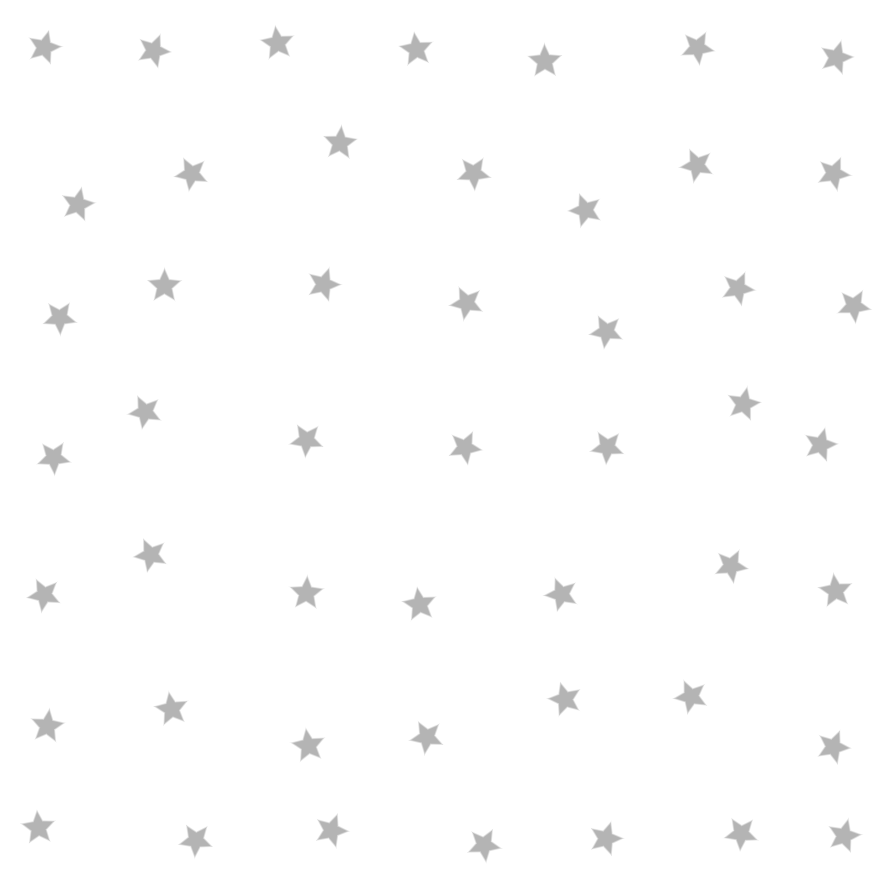
This pattern is drawn by a WebGL 2 fragment shader. Its source:

```glsl
#version 300 es
precision highp float;
// Small grey five-pointed stars scattered evenly over a white ground.
// A loose 7 x 7 lattice is bent by layered sines and jittered by a hash;
// each star is a signed distance shape with its own tilt.

uniform vec2 u_resolution;
out vec4 fragColor;

const float PI = 3.14159265;
const int GRID = 7;
const float MARGIN = 0.042;       // nearest a star centre comes to the border
const float STAR_RADIUS = 0.0190;
const float NOTCH_RATIO = 0.47;   // inner radius over outer radius
const float EDGE = 0.0014;        // half width of the soft outline
const vec3 PAPER = vec3(1.0);
const vec3 STAR_GREY = vec3(0.705);

vec2 hash22(vec2 p) {
    vec2 mixed = vec2(dot(p, vec2(127.1, 311.7)), dot(p, vec2(269.5, 183.3)));
    return fract(sin(mixed) * 43758.545);
}

// Neighbouring stars drift together, which keeps their gaps even.
vec2 layeredSines(vec2 id) {
    return vec2(sin(id.y * 1.5 + id.x * 0.6) + 0.5 * sin(id.y * 2.7 + 1.0),
                sin(id.x * 1.7 - id.y * 0.5 + 0.8) + 0.5 * sin(id.x * 2.9));
}

// Reflects a position back inside the margins.
vec2 keepInside(vec2 p, float margin) {
    p = margin + abs(p - margin);
    return 1.0 - margin - abs(1.0 - margin - p);
}

vec2 starCentre(vec2 id, float margin) {
    vec2 home = mix(vec2(margin), vec2(1.0 - margin), id / float(GRID - 1));
    vec2 jitter = (hash22(id + 3.0) - 0.5) * 0.036;
    return keepInside(home + 0.024 * layeredSines(id) + jitter, margin);
}

mat2 rotation(float angle) {
    float c = cos(angle), s = sin(angle);
    return mat2(c, s, -s, c);
}

// Folds the plane into half an arm, then measures to its one straight side.
float starDistance(vec2 p, float radius, float notchRatio) {
    float halfArm = PI / 5.0;
    float angle = mod(atan(p.x, p.y) + halfArm, 2.0 * halfArm) - halfArm;
    vec2 folded = length(p) * vec2(cos(angle), abs(sin(angle)));
    vec2 tip = vec2(radius, 0.0);
    vec2 notch = radius * notchRatio * vec2(cos(halfArm), sin(halfArm));
    vec2 side = normalize(notch - tip);
    return dot(folded - tip, vec2(side.y, -side.x));
}

void main() {
    vec2 point = gl_FragCoord.xy / u_resolution.y;
    vec2 canvas = vec2(u_resolution.x / u_resolution.y, 1.0);

    // Nearest star outline
    float nearest = 1.0;
    for (int row = 0; row < GRID; row++) {
        for (int column = 0; column < GRID; column++) {
            vec2 id = vec2(column, row);
            vec2 offset = point - starCentre(id, MARGIN) * canvas;
            float tilt = (hash22(id + 41.0).x - 0.5) * 2.0 * PI / 5.0;
            float dist = starDistance(rotation(tilt) * offset, STAR_RADIUS, NOTCH_RATIO);
            nearest = min(nearest, dist);
        }
    }

    // Soft fill
    float coverage = 1.0 - smoothstep(-EDGE, EDGE, nearest);
    fragColor = vec4(mix(PAPER, STAR_GREY, coverage), 1.0);
}
```
